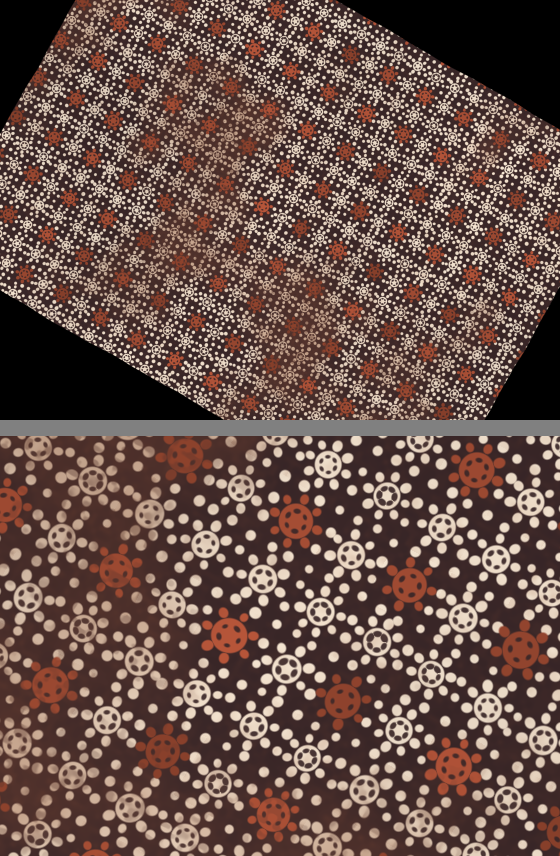
Top: the whole. Bottom: its middle third, enlarged.
Write a Shadertoy shader that draws this pattern.

```glsl
// A tilted sheet of dark resist-dyed cloth on black, covered in dotted blossoms.
// Blossoms fill a square grid, every second one each way is rust red; small dots
// line the cell borders. Polar folding makes petals, noise adds stain and wear.

const float TILT = 0.522;                       // cloth rotation, radians
const vec2 HALF_SIZE = vec2(0.670, 0.499);      // cloth half extent, canvas heights
const vec2 CELL = vec2(0.0514, 0.0526);         // one blossom cell
const vec2 GRID_ORIGIN = vec2(-0.039, -0.0135); // centre of a red blossom
const float SOFTNESS = 0.0005;                  // bleeding of the dye edge
const float DOT_RADIUS = 0.0040;
const float WARP = 0.0045;                      // hand-drawn drift of the grid

const vec3 CLOTH = vec3(0.215, 0.145, 0.150);
const vec3 STAIN = vec3(0.370, 0.220, 0.180);
const vec3 CREAM = vec3(0.930, 0.870, 0.795);
const vec3 TAN   = vec3(0.700, 0.540, 0.440);
const vec3 RUST  = vec3(0.620, 0.290, 0.195);
const float TAU = 6.28319;

float hash(vec2 p) {
    return fract(sin(dot(p, vec2(127.1, 311.7))) * 43758.5453);
}

vec2 hash2(vec2 p) {
    return vec2(hash(p), hash(p + 37.2));
}

float noise(vec2 p) {
    vec2 i = floor(p), f = fract(p);
    f = f * f * (3.0 - 2.0 * f);
    return mix(mix(hash(i), hash(i + vec2(1, 0)), f.x),
               mix(hash(i + vec2(0, 1)), hash(i + vec2(1, 1)), f.x), f.y);
}

float fbm(vec2 p) {
    float sum = 0.0, amp = 0.5;
    for (int i = 0; i < 4; i++) {
        sum += amp * noise(p);
        p = p * 2.03 + 17.3;
        amp *= 0.5;
    }
    return sum;
}

// Coverage of a signed distance, smoothed over about one pixel.
float fill(float d) {
    float w = SOFTNESS + 0.55 / iResolution.y;
    return 1.0 - smoothstep(-w, w, d);
}

// Distance to a ring of dots; each dot is stretched and sized a little differently.
float dotRing(vec2 p, float count, float ringRadius, float size, vec2 stretch, float seed) {
    float sector = TAU / count;
    float a = atan(p.y, p.x);
    float k = floor(a / sector + 0.5);
    a -= k * sector;
    size *= 0.85 + 0.3 * hash(vec2(mod(k, count), seed));
    vec2 q = length(p) * vec2(cos(a), sin(a)) - vec2(ringRadius, 0.0);
    return length(q / stretch) - size;
}

// Disc pierced by a ring of dark dots, with round petals about it.
float blossom(vec2 p, vec2 id, bool isRed) {
    float seed = hash(id + 5.7);
    float turn = TAU * seed;
    float count = 7.0 + floor(2.0 * hash(id + 9.1));
    p = mat2(cos(turn), -sin(turn), sin(turn), cos(turn)) * p;
    p /= 0.94 + 0.10 * hash(id + 2.3);

    float discRadius = isRed ? 0.0142 : 0.0112;
    float petalRing = isRed ? 0.0188 : 0.0168;
    float petals = dotRing(p, count, petalRing, 0.0039, vec2(1.1, 0.95), seed);
    float disc = length(p) - discRadius;
    float holeSize = isRed ? 0.0021 : 0.0018 + 0.0011 * seed;
    float holes = dotRing(p, count - 2.0, 0.57 * discRadius, holeSize,
                          vec2(0.85, 1.25), seed + 3.0);
    float body = fill(disc) * (1.0 - 0.92 * fill(holes));
    return max(fill(petals), body);
}

// Dots at thirds of the cell borders.
float borderDots(vec2 q) {
    vec2 g = 3.0 * q / CELL;
    vec2 id = floor(g);
    vec2 onBorder = 1.0 - step(0.5, abs(mod(id, 3.0) - 1.0));
    vec2 jitter = 0.28 * (hash2(id) - 0.5);
    float size = DOT_RADIUS * (0.82 + 0.36 * hash(id + 8.4));
    float d = length((g - id - 0.5 - jitter) * CELL / 3.0) - size;
    return max(onBorder.x, onBorder.y) * fill(d);
}

void mainImage(out vec4 fragColor, in vec2 fragCoord) {
    vec2 p = (fragCoord - 0.5 * iResolution.xy) / iResolution.y;
    float c = cos(TILT), s = sin(TILT);
    vec2 cloth = vec2(c * p.x - s * p.y, s * p.x + c * p.y);

    // Grid cell and its blossom
    vec2 drift = vec2(noise(cloth * 9.0), noise(cloth * 9.0 + 41.0)) - 0.5;
    vec2 q = cloth - GRID_ORIGIN + WARP * drift;
    vec2 id = floor(q / CELL + 0.5);
    vec2 local = q - id * CELL - 0.0024 * (hash2(id) - 0.5);
    vec2 parity = mod(id, 2.0);
    bool isRed = parity.x + parity.y < 0.5;
    float flower = blossom(local, id, isRed);

    // Stain in patches, stronger along the middle fold and the lower left
    float patches = fbm(cloth * 6.0 + 3.0);
    float fold = exp(-40.0 * pow(p.x + 0.05 + 0.2 * p.y, 2.0)) * exp(-9.0 * p.y * p.y);
    float wear = smoothstep(0.42, 0.80, patches + 0.16 * fold - 0.10 * (p.x + p.y));
    float grain = noise(cloth * 190.0);
    vec3 color = mix(CLOTH, STAIN, 0.55 * wear + 0.22 * grain * grain);

    // Resist-dyed marks
    float fade = clamp(0.65 * wear + 0.30 * hash(id + 6.6) * grain, 0.0, 0.85);
    vec3 cream = mix(CREAM, TAN, fade);
    vec3 rust = RUST * (0.84 + 0.30 * hash(id + 1.9));
    float ink = 1.0 - 0.35 * wear * smoothstep(0.45, 0.8, grain);
    color = mix(color, cream, ink * borderDots(q));
    color = mix(color, isRed ? rust : cream, ink * flower);
    color *= 0.92 + 0.16 * fbm(cloth * 3.0 + 20.0);

    // Slightly uneven cut edge against black
    vec2 wobble = 0.004 * (vec2(noise(cloth.yy * 12.0), noise(cloth.xx * 12.0)) - 0.5);
    vec2 edge = abs(cloth + wobble) - HALF_SIZE;
    fragColor = vec4(color * fill(max(edge.x, edge.y)), 1.0);
}
```
